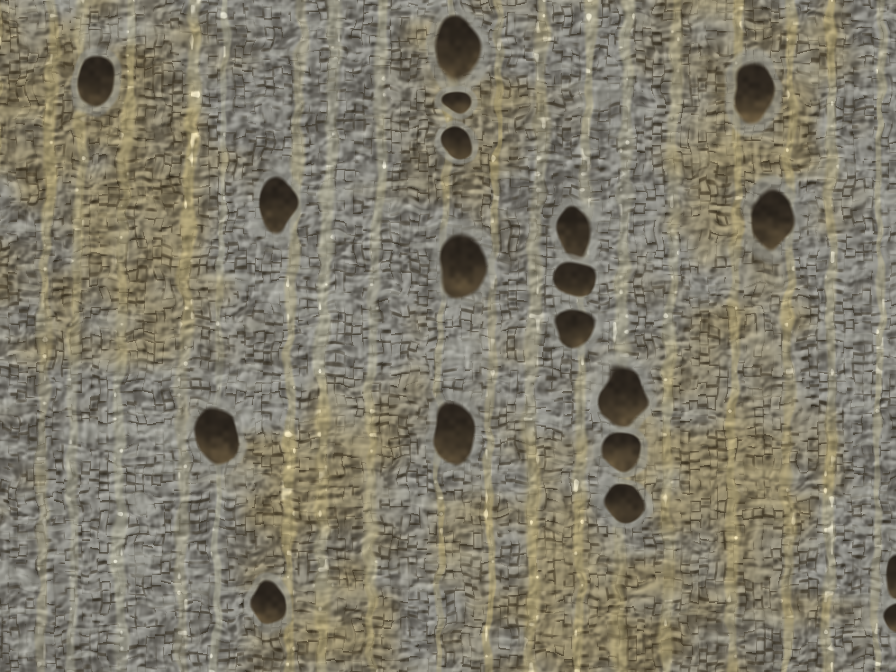
Write a Shadertoy shader that draws this texture.

```glsl
// Magnified end grain of weathered wood: a grey mesh of tiny cells crossed by
// pale upright rays, ochre stains and scattered dark oval pores.
// Layers of warped value noise are mixed from the mesh upward; pores come last.

#define RAY_SPACING 0.074
#define RAY_WIDTH 0.0105
#define CELL_SCALE vec2(74.0, 66.0)
#define PORE_SPACING 0.255
#define PORE_DENSITY 0.56
#define PORE_RADIUS vec2(0.033, 0.048)
#define GAP_STRENGTH 0.72
#define STAIN_STRENGTH 0.75
#define RELIEF 0.26

const vec3 GREY_DARK = vec3(0.39, 0.38, 0.355);
const vec3 GREY_PALE = vec3(0.575, 0.572, 0.545);
const vec3 GAP_BROWN = vec3(0.25, 0.225, 0.175);
const vec3 RAY_CREAM = vec3(0.655, 0.65, 0.58);
const vec3 STRAND_PALE = vec3(0.64, 0.64, 0.605);
const vec3 STAIN_TINT = vec3(1.04, 0.95, 0.72);
const vec3 PORE_DEEP = vec3(0.17, 0.145, 0.115);
const vec3 PORE_FLOOR = vec3(0.40, 0.34, 0.24);

float hash(vec2 p) {
    return fract(sin(dot(p, vec2(127.1, 311.7))) * 43758.5453);
}

float noise(vec2 p) {
    vec2 i = floor(p), f = fract(p);
    f = f * f * (3.0 - 2.0 * f);
    return mix(mix(hash(i), hash(i + vec2(1, 0)), f.x),
               mix(hash(i + vec2(0, 1)), hash(i + vec2(1, 1)), f.x), f.y);
}

// Short fibres, some lying and some standing
float fibres(vec2 p) {
    float lying = noise(p * vec2(58.0, 135.0));
    float standing = noise(p * vec2(125.0, 50.0) + 31.0);
    return 0.42 * lying + 0.33 * standing + 0.25 * noise(p * 170.0 + 7.0);
}

// Broken dark seams between small cells stacked in columns
float cellGaps(vec2 p) {
    vec2 q = p * CELL_SCALE;
    q.y += 5.0 * hash(vec2(floor(q.x), 3.0));
    vec2 id = floor(q);
    vec2 edge = 0.5 - abs(fract(q) - 0.5);
    float lying = smoothstep(0.26, 0.06, edge.y) * step(0.35, hash(id + 11.0));
    float standing = smoothstep(0.20, 0.04, edge.x) * step(0.5, hash(id + 47.0));
    return max(lying, 0.8 * standing) * smoothstep(0.2, 0.65, noise(p * 85.0 + 19.0));
}

// Upright pale rays: x is coverage, y is a per-ray random value
vec2 rays(vec2 p) {
    p.x += 0.022 * (noise(vec2(p.x * 1.5, p.y * 2.2)) - 0.5) - 0.02 * p.y;
    float u = p.x / RAY_SPACING;
    vec2 result = vec2(0.0);
    for (int k = -1; k <= 1; k++) {
        float id = floor(u) + float(k);
        float rnd = hash(vec2(id, 5.0));
        float wobble = 0.007 * (noise(vec2(p.y * 17.0, id * 9.0)) - 0.5);
        float centre = (id + 0.5 + 0.55 * (rnd - 0.5)) * RAY_SPACING + wobble;
        float width = RAY_WIDTH * mix(0.55, 1.1, hash(vec2(id, 8.0)));
        width *= 0.65 + 0.6 * noise(vec2(id * 7.0, p.y * 24.0));
        float cover = smoothstep(width * 1.25, width * 0.5, abs(p.x - centre));
        cover *= 0.55 + 0.45 * noise(vec2(id * 3.0, p.y * 7.0));
        if (cover > result.x) result = vec2(cover, rnd);
    }
    return result;
}

// Paints scattered pores, single or in short upright stacks
vec3 addPores(vec3 col, vec2 p) {
    vec2 warped = p + 0.014 * (vec2(noise(p * 30.0), noise(p * 30.0 + 50.0)) - 0.5);
    vec2 home = floor(p / PORE_SPACING);
    for (int n = 0; n < 9; n++) {
        vec2 id = home + vec2(n % 3, n / 3) - 1.0;
        if (hash(id + 2.0) > PORE_DENSITY) continue;
        vec2 centre = (id + 0.25 + 0.5 * vec2(hash(id + 13.0), hash(id + 29.0))) * PORE_SPACING;
        float count = 1.0 + floor(2.6 * pow(hash(id + 37.0), 1.5));
        for (float k = 0.0; k < count; k++) {
            float size = mix(0.68, 1.05, hash(id + 61.0 + k));
            vec2 radius = PORE_RADIUS * size * vec2(1.0, k > 0.0 ? 0.6 : 1.0);
            vec2 q = (warped - centre) / radius;
            q.x += 0.18 * q.y * (hash(id + 71.0) - 0.5);
            float d = length(q) - 1.0;
            float rim = smoothstep(0.32, 0.12, abs(d - 0.16));
            col = mix(col, STRAND_PALE * (0.8 + 0.25 * noise(p * 90.0)), 0.55 * rim);
            float light = smoothstep(0.5, -1.0, q.y) * (0.35 + 0.7 * noise(p * 45.0));
            vec3 inside = mix(PORE_DEEP, PORE_FLOOR, light) * (0.85 + 0.3 * noise(p * 110.0));
            col = mix(col, inside, smoothstep(0.08, -0.14, d));
            centre.y -= PORE_RADIUS.y * size * 1.7;
        }
    }
    return col;
}

void mainImage(out vec4 fragColor, in vec2 fragCoord) {
    vec2 p = fragCoord / iResolution.y;
    vec2 q = p + 0.009 * (vec2(noise(p * 38.0), noise(p * 38.0 + 23.0)) - 0.5);

    // Grey mesh with dark gaps
    float fibre = fibres(q);
    float relief = fibre - fibres(q + vec2(-0.003, 0.004));
    float patchy = noise(p * 6.0 + 4.0) - 0.5;
    vec3 col = mix(GREY_DARK, GREY_PALE, smoothstep(0.22, 0.72, fibre + 0.2 * patchy));
    col = mix(col, GAP_BROWN, GAP_STRENGTH * cellGaps(q));

    // Pale cross strands and upright rays
    float strand = smoothstep(0.62, 0.86, noise(q * vec2(24.0, 80.0) + 90.0));
    col = mix(col, STRAND_PALE, 0.6 * strand);
    vec2 ray = rays(q);
    vec3 rayColor = RAY_CREAM * (0.82 + 0.32 * fibre);
    col = mix(col, rayColor, 0.85 * ray.x);
    col += RELIEF * relief;

    // Ochre stains, strongest along some rays
    float stain = smoothstep(0.42, 0.85, 0.65 * noise(p * vec2(4.5, 3.5) + 8.0) + 0.35 * noise(p * 21.0));
    stain = clamp(stain + 0.45 * ray.x * ray.y, 0.0, 1.0);
    col *= mix(vec3(1.0), STAIN_TINT, STAIN_STRENGTH * stain);

    // Bright glints on the rays
    float glint = smoothstep(0.80, 0.93, noise(p * vec2(105.0, 85.0) + 140.0));
    col += 0.22 * glint * (0.15 + ray.x);

    col = addPores(col, p);
    fragColor = vec4(clamp(col, 0.0, 1.0), 1.0);
}
```
